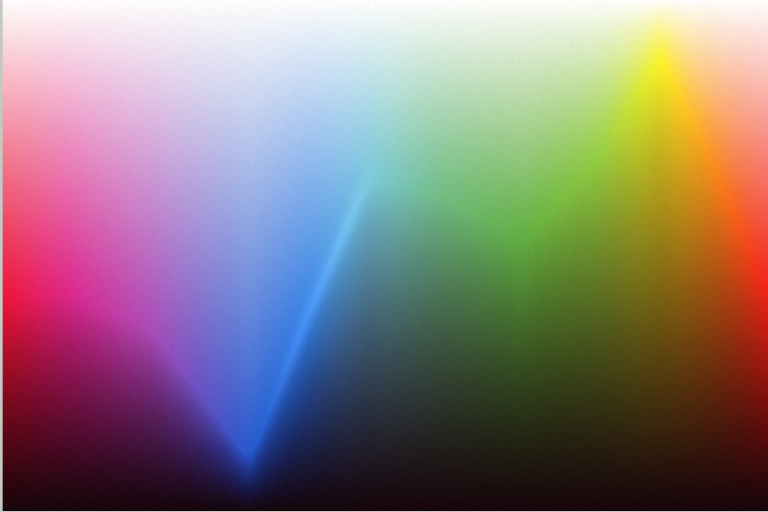
This background is drawn by a Shadertoy shader. Its source:

```glsl
// A soft rainbow field: each column has a pure hue at its crest height,
// fading to white above the crest and to near black below it.
// Hue and crest follow one smoothed ramp; fine grain and a pale rim finish it.

#define HUE_BLUR 0.045
#define CREST_BLUR 0.016
#define TINT_POWER 1.12
#define SHADE_POWER 1.10
#define RIDGE_GLOW 0.07
#define RIDGE_WIDTH 0.035
#define GRAIN 0.018
#define GRAIN_CELLS 400.0

const int STOPS = 12;
const vec3 PAPER = vec3(0.995, 0.99, 0.985);
const vec3 DARK = vec3(0.085, 0.02, 0.04);
const vec3 RIM = vec3(0.77, 0.78, 0.76);

// Horizontal position of each ramp stop
const float stopX[STOPS] = float[STOPS](
    0.0, 0.09, 0.20, 0.325, 0.40, 0.48, 0.57, 0.68, 0.78, 0.86, 0.93, 1.0);

// Hue in rgb, crest height in a
const vec4 stopHue[STOPS] = vec4[STOPS](
    vec4(0.93, 0.07, 0.19, 0.41), vec4(0.87, 0.16, 0.55, 0.43),
    vec4(0.66, 0.30, 0.72, 0.35), vec4(0.14, 0.34, 0.80, 0.10),
    vec4(0.20, 0.50, 0.90, 0.38), vec4(0.48, 0.79, 0.86, 0.65),
    vec4(0.45, 0.74, 0.53, 0.62), vec4(0.38, 0.68, 0.25, 0.53),
    vec4(0.58, 0.80, 0.26, 0.69), vec4(1.00, 0.97, 0.16, 0.89),
    vec4(0.98, 0.54, 0.11, 0.67), vec4(0.94, 0.11, 0.09, 0.42));

float hash(vec2 p) {
    vec3 q = fract(vec3(p.xyx) * 0.1031);
    q += dot(q, q.yzx + 33.33);
    return fract((q.x + q.y) * q.z);
}

vec4 ramp(float x) {
    vec4 value = stopHue[0];
    for (int i = 1; i < STOPS; i++) {
        float k = clamp((x - stopX[i - 1]) / (stopX[i] - stopX[i - 1]), 0.0, 1.0);
        value = mix(value, stopHue[i], k);
    }
    return value;
}

// Triangular blur rounds the corners between stops
vec4 softRamp(float x, float radius) {
    vec4 sum = vec4(0.0);
    float total = 0.0;
    for (int i = -4; i <= 4; i++) {
        float offset = float(i) / 5.0;
        float weight = 1.0 - abs(offset);
        sum += weight * ramp(x + offset * radius);
        total += weight;
    }
    return sum / total;
}

void mainImage(out vec4 fragColor, in vec2 fragCoord) {
    vec2 uv = fragCoord / iResolution.xy;
    vec2 pixel = 1.0 / iResolution.xy;
    vec3 hue = softRamp(uv.x, HUE_BLUR).rgb;
    float crest = softRamp(uv.x, CREST_BLUR).a;

    // Hue sharpens towards the yellow peak and the blue tip
    vec3 crisp = softRamp(uv.x, CREST_BLUR).rgb;
    hue = mix(hue, crisp, exp(-12.0 * abs(uv.y - crest)));

    // White tint above the crest
    float rise = clamp((uv.y - crest) / (1.0 - crest), 0.0, 1.0);
    vec3 color = mix(hue, PAPER, pow(rise, TINT_POWER));

    // Deeper, warmer shade below it
    float light = clamp(uv.y / crest, 0.0, 1.0);
    vec3 deep = pow(hue, vec3(1.0 + 0.4 * (1.0 - light)));
    deep.g *= mix(0.85, 1.0, light);
    color = uv.y < crest ? mix(DARK, deep, pow(light, SHADE_POWER)) : color;

    // Faint glow along the rising blue ridge
    float span = smoothstep(0.33, 0.40, uv.x) * (1.0 - smoothstep(0.44, 0.50, uv.x));
    float ridge = (uv.y - crest) / RIDGE_WIDTH;
    color += RIDGE_GLOW * span * exp(-ridge * ridge);

    // Grain on a grid tied to the canvas height
    vec2 cell = floor(fragCoord / iResolution.y * GRAIN_CELLS);
    color += GRAIN * (hash(cell) - 0.5);

    // Pale rim at the left and lower borders
    float left = 1.0 - smoothstep(0.0034 - 0.5 * pixel.x, 0.0034 + 0.5 * pixel.x, uv.x);
    float lower = 1.0 - smoothstep(0.002 - 0.5 * pixel.y, 0.002 + 0.5 * pixel.y, uv.y);
    color = mix(color, RIM, max(left, lower));

    fragColor = vec4(clamp(color, 0.0, 1.0), 1.0);
}
```
